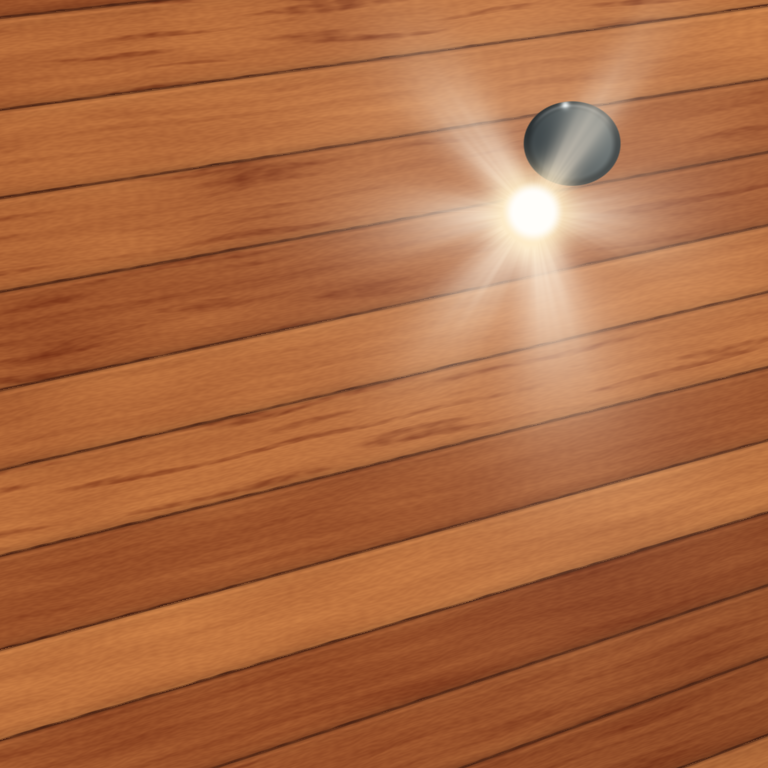
Write a Shadertoy shader that draws this texture.

```glsl
const int SEAMS = 12;
// Seam heights at the left and right sides, measured downward
const float SEAM_LEFT[12] = float[12](.023, .143, .258, .380, .508, .612, .724, .846, .964, 1.091, 1.216, 1.332);
const float SEAM_RIGHT[12] = float[12](-.090, .007, .102, .198, .293, .380, .478, .573, .667, .762, .855, .957);
// Board brightness at the left and right sides, and strength of dark streaks
const float TONE_LEFT[13] = float[13](.30, .66, .74, .66, .42, .72, .80, .30, .90, .32, .32, .22, .85);
const float TONE_RIGHT[13] = float[13](.60, .88, .86, .38, .28, .84, .78, .34, .90, .08, .32, .22, .90);
const float STREAK[13] = float[13](.5, .75, .2, .45, .4, .15, .65, .12, .1, .12, .25, .3, .2);

vec2 hashGradient(vec2 cell) {
    float angle = 6.2832 * fract(sin(dot(cell, vec2(127.1, 311.7))) * 43758.55);
    return vec2(cos(angle), sin(angle));
}

float gradientNoise(vec2 p) {
    vec2 i = floor(p), f = fract(p);
    vec2 u = f * f * f * (f * (f * 6. - 15.) + 10.);
    vec2 e = vec2(0, 1);
    float low = mix(dot(hashGradient(i), f), dot(hashGradient(i + e.yx), f - e.yx), u.x);
    float high = mix(dot(hashGradient(i + e.xy), f - e.xy), dot(hashGradient(i + e.yy), f - e.yy), u.x);
    return mix(low, high, u.y);
}

// Grain runs along x; depth is the distance below the board's top seam
vec3 woodColor(float x, float depth, float board, float tone, float streakAmount) {
    vec2 offset = vec2(17.3, 31.7) * board;
    float wavy = depth + .006 * gradientNoise(vec2(x * 7., depth * 10.) + offset);
    float blotch = gradientNoise(vec2(x * 5., depth * 16.) + offset);
    float fibre = gradientNoise(vec2(x * 5., wavy * 95.) + offset);
    float pores = gradientNoise(vec2(x * 85., wavy * 350.) + offset);
    float streak = smoothstep(.08, .42, gradientNoise(vec2(x * 5., wavy * 85.) + offset + 9.));
    streak *= .7 + .8 * gradientNoise(vec2(x * 40., wavy * 150.) + offset);
    float shade = tone + .22 * blotch + .22 * fibre + .17 * pores - streakAmount * streak;
    return mix(vec3(.51, .24, .115), vec3(.745, .455, .245), shade);
}

// Beam widening from the origin along a direction
float beam(vec2 p, vec2 direction, float spread, float reach) {
    vec2 axis = normalize(direction);
    float along = dot(p, axis);
    float across = dot(p, vec2(-axis.y, axis.x));
    float width = .017 + spread * max(along, 0.);
    float profile = exp(-pow(abs(across) / width, 2.4));
    float fade = exp(-pow(max(along, 0.) / reach, 1.8));
    return profile * fade * smoothstep(-.01, .03, along);
}

vec3 lampColor(vec2 q, vec2 p) {
    float radius = length(q);
    vec3 face = mix(vec3(.25, .28, .29), vec3(.42, .45, .45), smoothstep(-.8, .8, q.x - q.y * .4));
    face *= 1. - .35 * smoothstep(.78, .94, radius);
    float rim = exp(-pow((radius - .9) / .045, 2.)) * smoothstep(.2, .9, -q.y);
    float glint = exp(-dot(p, p) / .00003);
    return face + .16 * rim + .55 * glint;
}

void mainImage(out vec4 fragColor, in vec2 fragCoord) {
    float pixel = 1. / iResolution.y;
    vec2 p = vec2(fragCoord.x, iResolution.y - fragCoord.y) * pixel;

    // Board lookup and nearest seam
    int board = 0;
    float top = mix(-.09, -.19, p.x);
    float seam = 1.;
    for (int k = 0; k < SEAMS; k++) {
        float height = mix(SEAM_LEFT[k], SEAM_RIGHT[k], p.x) - .003 * p.x * (p.x - 1.);
        float gap = p.y - height;
        if (gap > 0.) { board = k + 1; top = height; }
        if (abs(gap) < abs(seam)) seam = gap;
    }
    float tone = mix(TONE_LEFT[board], TONE_RIGHT[board], smoothstep(0., 1., p.x));
    vec3 color = woodColor(p.x, p.y - top, float(board), tone, STREAK[board]);

    // Grooves with a soft shadow and a pale bevel
    float rough = gradientNoise(vec2(p.x * 45., float(board) * 3.7));
    float groove = 1. - smoothstep(.0004, .0018 + pixel, abs(seam + .0008 * rough));
    float bevel = exp(-pow((seam - .006) / .0025, 2.));
    color += vec3(.075, .055, .035) * bevel;
    color *= 1. - .18 * exp(-abs(seam) / .006);
    color = mix(color, vec3(.27, .12, .065), groove * (.68 + .5 * rough));

    // Broad lighting on the boards
    vec2 d = p - vec2(.694, .276);
    float r = length(d);
    color *= 1.03 - .07 * smoothstep(.35, 1., p.x * p.y);
    float haze = .36 * exp(-r * r / .055) + .07 * exp(-r * r / .25);
    haze += .30 * beam(d, vec2(.22, 1.), .42, .36);
    color = mix(color, vec3(.91, .76, .66), haze);

    // Lamp housing
    vec2 q = (p - vec2(.745, .187)) / vec2(.063, .055);
    float edge = 1. - smoothstep(-pixel, pixel, (length(q) - 1.) * .055);
    color = mix(color, lampColor(q, p - vec2(.736, .136)), edge);

    // Star of beams
    float rays = .82 * beam(d, vec2(-.113, -.147), .17, .18);
    rays += .72 * beam(d, vec2(.107, -.167), .08, .20);
    rays += .92 * beam(d, vec2(-1., .09), .17, .155);
    rays += .78 * beam(d, vec2(1., .06), .26, .13);
    rays += .88 * beam(d, vec2(.17, 1.), .18, .17);
    rays += .82 * beam(d, vec2(-.093, .128), .17, .175);
    float shimmer = 1. + .18 * gradientNoise(vec2(atan(d.y, d.x) * 14., r * 5.));
    color = mix(color, vec3(1., .94, .86), clamp(rays * shimmer, 0., .94));

    // Warm halo and white core
    color = mix(color, vec3(1., .92, .74), .85 * exp(-pow(r / .054, 3.)));
    color = mix(color, vec3(1., .995, .98), 1. - smoothstep(.025, .042, r));
    fragColor = vec4(clamp(color, 0., 1.), 1.);
}
```
